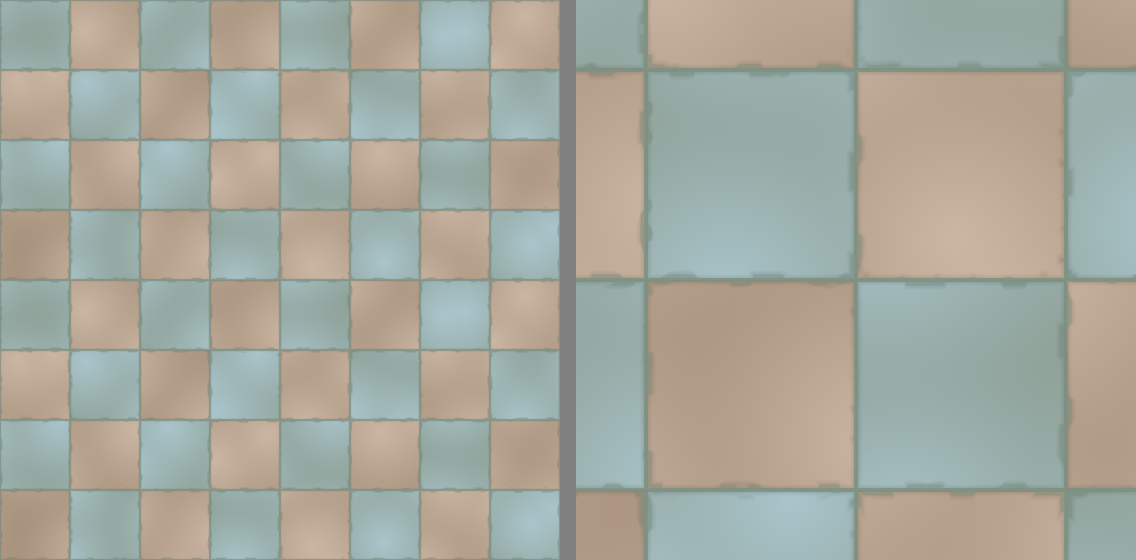
Left, the full canvas; right, a detail of the centre.
A WebGL 1 fragment shader for this pattern:

```glsl
precision highp float;
// Checkerboard of 8 by 8 glazed tiles in sage and clay, with thin green grout.
// Smooth cellular noise shades each tile; layered sines chip its edges.
// The variation between tiles repeats every four rows.

uniform vec2 u_resolution;

vec2 hash2(vec2 p) {
  return fract(sin(vec2(dot(p, vec2(127.1, 311.7)), dot(p, vec2(269.5, 183.3)))) * 4375.85);
}

// Soft minimum of the distances to jittered feature points
float softCells(vec2 p) {
  vec2 cell = floor(p);
  float sum = 0.0;
  for (int y = -1; y <= 1; y++) {
    for (int x = -1; x <= 1; x++) {
      vec2 neighbour = cell + vec2(float(x), float(y));
      sum += exp(-9.0 * length(neighbour + hash2(neighbour) - p));
    }
  }
  return -log(sum) / 9.0;
}

// Occasional shallow chips along the tile border
float edgeChips(vec2 local, vec2 seed) {
  vec2 phase = seed * 6.283;
  float wave = sin(local.x * 15.0 + phase.x) * sin(local.y * 13.0 + phase.y);
  wave += 0.4 * sin(local.x * 37.0 + phase.y) * sin(local.y * 41.0 + phase.x);
  return 0.016 * smoothstep(0.25, 0.6, wave) + 0.003 * wave;
}

void main() {
  vec2 grid = gl_FragCoord.xy / u_resolution * 8.0;
  vec2 tile = floor(grid);
  vec2 local = fract(grid);
  float pixel = 8.0 / min(u_resolution.x, u_resolution.y);
  vec2 seed = hash2(vec2(tile.x, mod(tile.y, 4.0)) + 3.0);

  // Glaze: light near feature points, dark far from them
  float glaze = clamp(1.02 - 1.15 * softCells(local * 0.8 + seed * 40.0), 0.0, 1.0);
  vec3 clay = mix(vec3(0.65, 0.565, 0.485), vec3(0.79, 0.71, 0.635), glaze);
  vec3 sage = mix(vec3(0.54, 0.61, 0.56), vec3(0.66, 0.765, 0.79), glaze);
  vec3 color = mix(clay, sage, mod(tile.x + tile.y, 2.0));

  // Darkened rim, then the grout
  vec2 toEdge = min(local, 1.0 - local);
  float border = min(toEdge.x, toEdge.y);
  float chipped = border - edgeChips(local, seed);
  color *= 1.0 - 0.09 * (1.0 - smoothstep(0.005, 0.035, chipped));
  vec3 grout = vec3(0.48, 0.56, 0.50);
  float line = 1.0 - smoothstep(-0.6 * pixel, 0.6 * pixel, border - 0.01);
  float chip = 1.0 - smoothstep(-0.6 * pixel, 0.6 * pixel, chipped - 0.008);
  color = mix(color, grout, max(0.8 * line, 0.45 * chip));

  gl_FragColor = vec4(color, 1.0);
}
```
